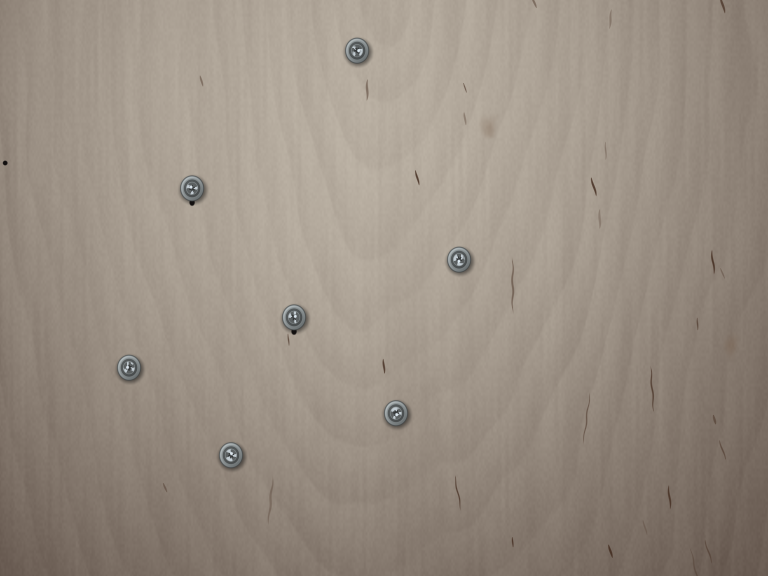
This texture is drawn by a WebGL 1 fragment shader. Its source:

```glsl
precision highp float;
// Pale birch plywood with faint arched grain, brown flecks and steel screws with washers.
uniform vec2 u_resolution;

const vec2 LIGHT_CENTER = vec2(0.62, 0.78);
const float LIGHT_PEAK = 0.715;
const float LIGHT_FALLOFF = 0.40;
const vec2 RING_CENTER = vec2(0.68, 1.0);
const float RING_COUNT = 21.0;
const float RING_DEPTH = 0.020;
const float FIBRE_DEPTH = 0.022;
const float GRIT_DEPTH = 0.022;
const int FLECKS = 30;
const int SCREWS = 7;
const float SCREW_RADIUS = 0.0215;
const vec3 FLECK_COLOR = vec3(0.25, 0.16, 0.11);
const vec3 KNOT_COLOR = vec3(0.45, 0.35, 0.27);
const vec3 HOLE_COLOR = vec3(0.07, 0.06, 0.06);
const vec3 STEEL_COLOR = vec3(0.50, 0.525, 0.53);
const vec3 GLINT_COLOR = vec3(0.86, 0.90, 0.93);

float hash(vec2 p) {
  return fract(sin(dot(p, vec2(127.1, 311.7))) * 43758.5453);
}

float noise(vec2 p) {
  vec2 i = floor(p), f = fract(p);
  f = f * f * (3.0 - 2.0 * f);
  return mix(mix(hash(i), hash(i + vec2(1.0, 0.0)), f.x),
             mix(hash(i + vec2(0.0, 1.0)), hash(i + vec2(1.0, 1.0)), f.x), f.y);
}

// Coverage of a shape whose signed distance is d
float cover(float d, float px) {
  return 1.0 - smoothstep(-px, px, d);
}

// Lamp falloff, nested growth arches and upright fibres
vec3 wood(vec2 p) {
  vec2 toLight = p - LIGHT_CENTER;
  float r2 = dot(toLight, toLight);
  float tone = LIGHT_PEAK - LIGHT_FALLOFF * r2 / (1.0 + 0.35 * r2);

  float warp = noise(p * vec2(5.0, 2.5)) * 0.07 + noise(p * vec2(16.0, 7.0)) * 0.018;
  float arch = length((p - RING_CENTER) * vec2(1.0, 0.45)) + warp;
  float ring = fract(arch * RING_COUNT);
  float line = smoothstep(0.1, 0.88, ring) * (1.0 - smoothstep(0.9, 1.0, ring));
  tone -= RING_DEPTH * (line - 0.4) * (0.35 + noise(p * vec2(7.0, 3.0) + 9.0));

  tone += FIBRE_DEPTH * (noise(p * vec2(150.0, 7.0)) - 0.5);
  tone += 0.02 * (noise(p * vec2(22.0, 2.0) + 4.0) - 0.5);
  tone += GRIT_DEPTH * (noise(p * vec2(330.0, 190.0)) - 0.5);
  return vec3(tone, 1.05 * tone - 0.074, tone - 0.09);
}

// Thin tapered streak, leaning a little to the left at its top
float fleck(vec2 p, float id, float px) {
  vec2 center = vec2(mix(0.24, 1.30, hash(vec2(id, 1.3))), hash(vec2(id, 2.7)));
  float size = hash(vec2(id, 3.1));
  float halfLength = 0.008 + 0.015 * size + 0.035 * pow(size, 8.0);
  vec2 q = p - center;
  q.x += q.y * mix(-0.15, 0.32, hash(vec2(id, 4.9))) + 0.001 * sin(q.y * 160.0);
  float along = q.y / halfLength;
  float taper = max(1.0 - along * along, 0.0);
  float width = mix(0.0009, 0.0022, hash(vec2(id, 5.3))) * taper;
  float strength = mix(0.2, 0.85, hash(vec2(id, 6.1)));
  return cover(abs(q.x) - width, px) * smoothstep(0.0, 0.4, taper) * strength;
}

// Washer, screw head and star socket over a soft shadow
vec3 screw(vec3 base, vec2 q, float id, float px) {
  float shade = 1.0 - smoothstep(0.8, 1.35, length(q - vec2(0.002, -0.003)) / SCREW_RADIUS);
  base *= 1.0 - 0.45 * shade;
  float hasHole = step(0.5, fract(id * 0.5 + 0.01)) * step(id, 4.0);
  float hole = length((q - vec2(0.0, -0.0245)) * vec2(1.0, 0.8)) - 0.0045;
  base = mix(base, HOLE_COLOR, cover(hole, px) * hasHole);

  vec2 u = q * vec2(1.04, 0.96) / SCREW_RADIUS;
  float r = length(u);
  float aa = px / SCREW_RADIUS;
  float slope = dot(u, vec2(-0.5, 0.6));
  vec3 metal = STEEL_COLOR * (1.0 + 0.16 * slope);
  metal += 0.12 * (0.5 + slope) * (1.0 - smoothstep(0.0, 0.13, abs(r - 0.85)));
  metal *= 1.0 - 0.40 * smoothstep(0.88, 1.0, r);
  metal *= 1.0 - 0.38 * (1.0 - smoothstep(0.04, 0.14, abs(r - 0.60)));

  float angle = atan(u.y, u.x) + id * 1.7;
  float facets = 0.5 + 0.5 * sin(angle * 3.0 + 4.0 * noise(u * 3.0 + id));
  vec3 head = mix(STEEL_COLOR * 0.72, GLINT_COLOR, smoothstep(0.45, 0.95, facets) * 0.8);
  metal = mix(metal, head, cover(r - 0.46, aa));
  float socket = r - 0.20 - 0.06 * cos(angle * 6.0);
  metal = mix(metal, STEEL_COLOR * 0.35, 0.85 * cover(socket, aa));
  float glint = length(u - 0.13 * vec2(cos(id * 2.3), sin(id * 2.3)));
  metal = mix(metal, GLINT_COLOR, cover(glint - 0.12, aa));
  return mix(base, metal, cover(r - 1.0, aa));
}

void main() {
  vec2 p = gl_FragCoord.xy / u_resolution.y;
  float px = 0.8 / u_resolution.y;
  vec3 color = wood(p);

  // Two faint knots and a pinhole near the left edge
  for (int i = 0; i < 2; i++) {
    vec2 q = p - mix(vec2(0.85, 0.78), vec2(1.27, 0.40), float(i));
    float blot = length(q * vec2(1.2, 0.8)) + 0.014 * noise(p * 60.0);
    color = mix(color, KNOT_COLOR, 0.32 * (1.0 - smoothstep(0.005, 0.03, blot)));
  }
  color = mix(color, HOLE_COLOR, cover(length(p - vec2(0.009, 0.717)) - 0.004, px));

  for (int i = 0; i < FLECKS; i++) {
    color = mix(color, FLECK_COLOR, fleck(p, float(i), px));
  }

  // Screws spread by a golden-ratio step, closer together lower down
  for (int i = 0; i < SCREWS; i++) {
    float id = float(i);
    vec2 center = vec2(0.08 + 0.75 * fract(0.72 + 0.618 * id),
                       0.913 - 0.24 * pow(id + 0.0001, 0.6));
    color = screw(color, p - center, id, px);
  }
  gl_FragColor = vec4(color, 1.0);
}
```
